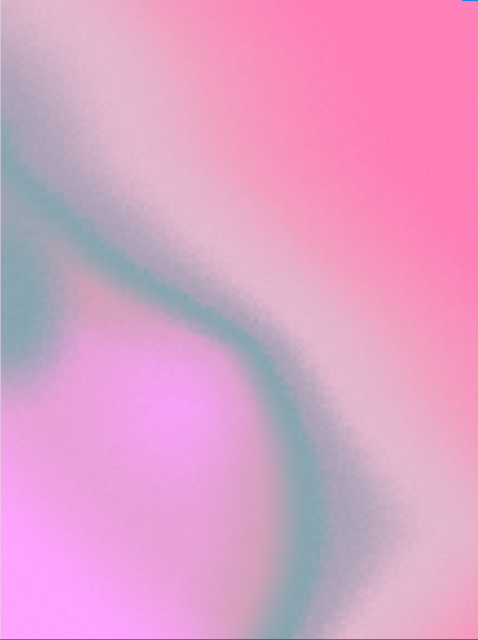
Reproduce this background procedurally as a Shadertoy shader.

```glsl
float softMax(float a, float b, float k) {
    return 0.5 * (a + b + sqrt((a - b) * (a - b) + k));
}

float hash(vec2 cell) {
    return fract(sin(dot(cell, vec2(127.1, 311.7))) * 4375.85);
}

// Cells of even tone with softened square borders, from -1 to 1
float cellGrain(vec2 p) {
    vec2 cell = floor(p);
    vec2 f = smoothstep(0.25, 0.75, fract(p));
    float low = mix(hash(cell), hash(cell + vec2(1, 0)), f.x);
    float high = mix(hash(cell + vec2(0, 1)), hash(cell + vec2(1, 1)), f.x);
    return 2.0 * mix(low, high, f.y) - 1.0;
}

// Horizontal position of the teal ridge at height y
float ridgeX(float y) {
    float bulge = 0.486 - 1.2 * (y - 0.19) * (y - 0.19) - 0.12 * smoothstep(0.44, 0.62, y);
    float retreat = max(y - 0.76, 0.0) / 0.24;
    return softMax(bulge, -0.01, 0.0012) - 0.3 * retreat * retreat;
}

// Horizontal position of the pale outer band at height y
float paleX(float y) {
    float slope = 0.855 - 0.857 * y;
    float foot = 0.547 + 0.88 * y;
    float swell = (y - 0.49) / 0.11;
    return -softMax(-slope, -foot, 0.003)
        + 0.034 * exp(-swell * swell) + 0.08 * smoothstep(0.72, 0.95, y);
}

// Mauve falloff from the ridge, then rose toward the far corner
vec3 outerColor(float across, float beyond) {
    vec3 c = mix(vec3(0.54, 0.65, 0.69), vec3(0.68, 0.64, 0.72), smoothstep(0.0, 0.28, across));
    c = mix(c, vec3(0.89, 0.72, 0.81), smoothstep(0.25, 1.05, across));
    c = mix(c, vec3(0.945, 0.635, 0.76), smoothstep(0.0, 0.2, beyond));
    return mix(c, vec3(1.0, 0.5, 0.72), smoothstep(0.08, 0.43, beyond));
}

// Pink interior with a round glow and a lower-left glow
vec3 innerColor(vec2 p, float depth) {
    vec3 c = mix(vec3(0.82, 0.63, 0.72), vec3(0.91, 0.63, 0.84), smoothstep(0.04, 0.2, depth));
    vec2 q = p - vec2(0.27, 0.36);
    c = mix(c, vec3(0.965, 0.63, 0.955), exp(-dot(q, q) / 0.0125));
    return mix(c, vec3(1.0, 0.64, 1.0), smoothstep(0.43, 0.15, p.x + p.y));
}

void mainImage(out vec4 fragColor, in vec2 fragCoord) {
    vec2 p = fragCoord / iResolution.xy * vec2(0.747, 1.0);

    // Fine square grain loosens the contours
    float grain = cellGrain(p * 145.0);
    vec2 s = p + 0.0045 * vec2(grain, cellGrain(p * 145.0 + 37.0));

    float ridge = ridgeX(s.y);
    float pale = paleX(s.y);
    float lean = (ridgeX(s.y + 0.01) - ridgeX(s.y - 0.01)) / 0.02;
    float depth = (ridge - s.x) / sqrt(1.0 + lean * lean);

    vec3 color = outerColor((s.x - ridge) / (pale - ridge), s.x - pale);

    // Teal pool on the left holds back the interior
    vec2 pool = (s - vec2(0.015, 0.51)) / vec2(0.11, s.y > 0.51 ? 0.28 : 0.14);
    float rim = mix(0.085, 0.06, smoothstep(0.2, 0.45, s.y));
    float inside = smoothstep(0.0, rim, depth) * (1.0 - smoothstep(1.25, 0.2, length(pool)));
    color = mix(color, innerColor(s, depth), inside);
    color += 0.006 * grain;

    // Hairline borders and a small blue tab in the top corner
    color = mix(color, vec3(0.9, 0.85, 0.9), 0.6 * smoothstep(0.002, 0.0005, p.x));
    color = mix(color, vec3(0.3, 0.2, 0.25), 0.7 * smoothstep(0.002, 0.0005, p.y));
    float tab = smoothstep(0.721, 0.723, p.x) * smoothstep(0.9975, 0.9985, p.y);
    color = mix(color, vec3(0.1, 0.5, 0.9), tab);

    fragColor = vec4(color, 1.0);
}
```
